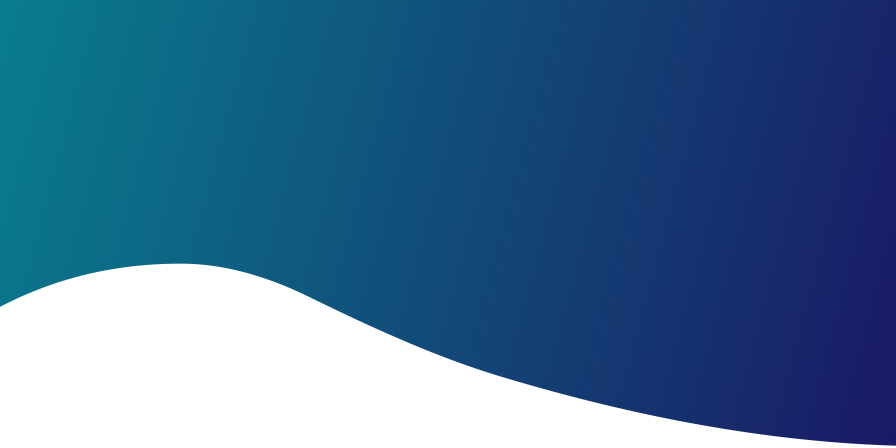
Reproduce this background procedurally as a WebGL 1 fragment shader.

```glsl
precision highp float;
// A teal to indigo diagonal gradient above a smooth white wave.
// The wave is a chain of cubic Hermite spans through a few knots, and its
// edge is smoothed by the approximate distance to the curve.

uniform vec2 u_resolution;

const vec3 TEAL = vec3(0.035, 0.490, 0.555);
const vec3 INDIGO = vec3(0.102, 0.098, 0.394);
const vec3 WHITE = vec3(1.0);
const float ASPECT = 2.0;           // layout width in canvas heights
const float GRADIENT_TILT = 0.268;  // horizontal shift of a colour band per unit height

// Wave knots: position, height, slope
const vec3 LEFT_EDGE = vec3(0.0, 0.3151, 0.52);
const vec3 CREST = vec3(0.4036, 0.4115, 0.0);
const vec3 SHOULDER = vec3(0.6901, 0.3372, -0.49);
const vec3 FOOT = vec3(1.1198, 0.1589, -0.30);
const vec3 RIGHT_EDGE = vec3(2.0, 0.0052, -0.03);

// Height of the cubic span between two knots
float hermite(vec3 a, vec3 b, float x) {
  float span = b.x - a.x;
  float t = (x - a.x) / span;
  float s = 1.0 - t;
  return s * s * ((1.0 + 2.0 * t) * a.y + t * span * a.z)
       + t * t * ((1.0 + 2.0 * s) * b.y - s * span * b.z);
}

float waveHeight(float x) {
  if (x < CREST.x) return hermite(LEFT_EDGE, CREST, x);
  if (x < SHOULDER.x) return hermite(CREST, SHOULDER, x);
  if (x < FOOT.x) return hermite(SHOULDER, FOOT, x);
  return hermite(FOOT, RIGHT_EDGE, x);
}

void main() {
  vec2 p = gl_FragCoord.xy / u_resolution * vec2(ASPECT, 1.0);
  float pixel = 1.0 / u_resolution.y;

  // Diagonal gradient, from the upper left to the lower right corner
  float blend = (p.x + GRADIENT_TILT * (1.0 - p.y)) / (ASPECT + GRADIENT_TILT);
  vec3 color = mix(TEAL, INDIGO, clamp(blend, 0.0, 1.0));

  // White wave with a one-pixel soft edge
  float slope = (waveHeight(p.x + pixel) - waveHeight(p.x - pixel)) / (2.0 * pixel);
  float edgeDistance = (p.y - waveHeight(p.x)) / sqrt(1.0 + slope * slope);
  float coverage = clamp(0.5 - edgeDistance / pixel, 0.0, 1.0);

  gl_FragColor = vec4(mix(color, WHITE, coverage), 1.0);
}
```
